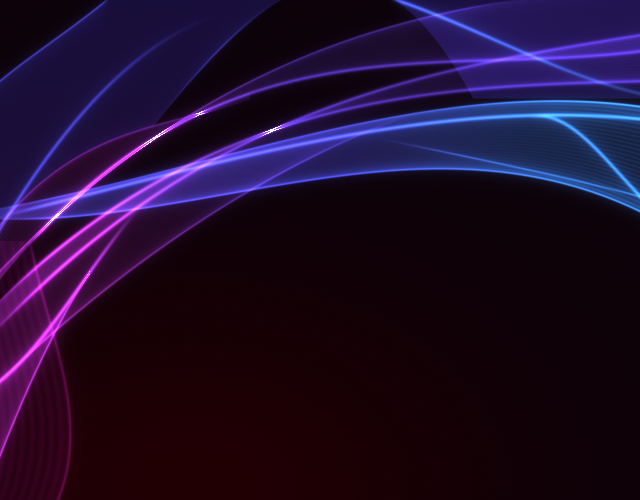
Give the GLSL for this background, as a Shadertoy shader.

```glsl
// Sweeping violet and blue light ribbons over a dark wine-red background.

// A cubic through four evenly spaced heights between start and end.
struct Curve { float start; float end; vec4 knots; };

float curveAt(Curve c, float x) {
    float s = 3.0 * (x - c.start) / (c.end - c.start);
    vec3 d1 = c.knots.yzw - c.knots.xyz;
    vec2 d2 = d1.yz - d1.xy;
    return c.knots.x + s * (d1.x + (s - 1.0) * (0.5 * d2.x
         + (s - 2.0) * (d2.y - d2.x) / 6.0));
}

// Perpendicular distance; aspect is the width of x relative to y.
float curveDistance(vec2 p, Curve c, float aspect) {
    float e = 0.002;
    float slope = (curveAt(c, p.x + e) - curveAt(c, p.x - e)) / (2.0 * e * aspect);
    return abs(p.y - curveAt(c, p.x)) / sqrt(1.0 + slope * slope);
}

// A sharp core with a soft halo, faded at the ends of the curve.
float strand(vec2 p, Curve c, float aspect, float width, float fade) {
    float d = curveDistance(p, c, aspect);
    float ends = smoothstep(c.start - 0.01, c.start + fade, p.x)
               * (1.0 - smoothstep(c.end - fade, c.end + 0.01, p.x));
    if (c.start <= 0.0) ends = 1.0 - smoothstep(c.end - fade, c.end + 0.01, p.x);
    if (c.end >= 1.0) ends = smoothstep(c.start - 0.01, c.start + fade, p.x);
    return ends * (exp(-d * d / (width * width)) + 0.28 * exp(-d / 0.011));
}

// Translucent sheet between two curves, denser at its rims, finely ribbed.
float veil(vec2 p, Curve a, Curve b, float ribs, float pixel) {
    float ya = curveAt(a, p.x), yb = curveAt(b, p.x);
    float lo = min(ya, yb), gap = max(abs(ya - yb), 0.0001);
    float t = (p.y - lo) / gap;
    float soft = 1.5 * pixel;
    float inside = smoothstep(-soft, soft, p.y - lo)
                 * (1.0 - smoothstep(-soft, soft, p.y - lo - gap));
    float ribFade = smoothstep(2.0, 5.0, gap / (ribs * pixel));
    float rib = 1.0 + 0.2 * ribFade * cos(6.28318 * ribs * t);
    return inside * rib * (0.75 + 0.6 * pow(abs(2.0 * t - 1.0), 5.0));
}

float hash(vec2 p) {
    vec3 q = fract(p.xyx * 0.1031);
    q += dot(q, q.yzx + 33.33);
    return fract((q.x + q.y) * q.z);
}

void mainImage(out vec4 fragColor, in vec2 fragCoord) {
    vec2 p = fragCoord / iResolution.xy;
    float aspect = iResolution.x / iResolution.y;
    float pixel = 1.0 / iResolution.y;
    float thin = max(0.0022, 0.85 * pixel), wide = thin * 1.7;

    // Blue sheet in the upper left
    Curve sheetTop = Curve(0.0, 0.167, vec4(0.838, 0.893, 0.945, 1.0));
    Curve sheetFold = Curve(0.0, 0.34, vec4(0.542, 0.75, 0.892, 0.97));
    Curve sheetSide = Curve(0.234, 0.443, vec4(0.738, 0.847, 0.938, 1.003));
    // Violet arcs, from the outermost to the innermost
    Curve outerArc = Curve(0.0, 0.807, vec4(0.458, 0.747, 0.917, 1.0));
    Curve faintArc = Curve(0.0, 0.39, vec4(0.55, 0.692, 0.755, 0.803));
    Curve upperArc = Curve(0.05, 1.0, vec4(0.517, 0.802, 0.875, 0.897));
    Curve mainArc = Curve(0.0, 1.0, vec4(0.40, 0.693, 0.81, 0.837));
    Curve crossArc = Curve(0.0, 1.0, vec4(0.347, 0.68, 0.847, 0.93));
    Curve steepArc = Curve(0.0, 0.22, vec4(0.238, 0.338, 0.467, 0.587));
    Curve innerArc = Curve(0.0, 0.677, vec4(0.238, 0.48, 0.662, 0.787));
    Curve lowArc = Curve(0.0, 0.14, vec4(0.087, 0.23, 0.353, 0.453));
    Curve curl = Curve(0.0, 0.517, vec4(0.091, 0.109, 0.081, 0.048));
    // Blue band and its strands on the right
    Curve bandTop = Curve(0.0, 1.0, vec4(0.583, 0.683, 0.777, 0.787));
    Curve bandCore = Curve(0.0, 1.0, vec4(0.567, 0.673, 0.753, 0.762));
    Curve bandBottom = Curve(0.0, 1.0, vec4(0.562, 0.607, 0.662, 0.577));
    Curve bandFold = Curve(0.586, 1.0, vec4(0.725, 0.688, 0.65, 0.607));
    Curve hook = Curve(0.833, 1.0, vec4(0.765, 0.748, 0.685, 0.608));
    Curve topStrand = Curve(0.612, 1.0, vec4(1.003, 0.938, 0.867, 0.813));

    // Background with a red warmth near the bottom
    vec2 warmth = (p - vec2(0.3, 0.02)) * vec2(1.5, 1.7);
    vec3 color = mix(vec3(0.045, 0.005, 0.03), vec3(0.13, 0.0, 0.012),
                     exp(-2.2 * dot(warmth, warmth)));

    vec3 violet = mix(vec3(0.72, 0.2, 0.9), vec3(0.34, 0.22, 0.82),
                      smoothstep(0.1, 0.48, p.x));
    vec3 blue = mix(vec3(0.26, 0.3, 0.9), vec3(0.2, 0.55, 0.98),
                    smoothstep(0.45, 0.95, p.x));
    float left = 1.0 - smoothstep(0.0, 0.4, p.x);
    float right = smoothstep(0.6, 1.0, p.x);

    // Sheets
    float sheetFloor = max(curveAt(faintArc, min(p.x, 0.39)), curveAt(sheetSide, p.x));
    float sheet = smoothstep(-pixel, pixel, p.y - sheetFloor)
                * smoothstep(-pixel, pixel, curveAt(sheetTop, p.x) - p.y);
    color += sheet * mix(vec3(0.07, 0.05, 0.17), vec3(0.05, 0.05, 0.2), p.y);
    color += veil(p, outerArc, upperArc, 34.0, pixel) * violet * mix(0.22, 0.14, right);
    color += veil(p, faintArc, upperArc, 12.0, pixel) * violet * 0.16 * step(p.x, 0.39);
    color += veil(p, mainArc, crossArc, 14.0, pixel) * violet * mix(0.22, 0.42, left);
    color += veil(p, crossArc, innerArc, 26.0, pixel) * violet * 0.17
           * (1.0 - smoothstep(0.45, 0.68, p.x));
    color += veil(p, steepArc, lowArc, 18.0, pixel) * violet * 0.26 * step(p.x, 0.14);
    color += veil(p, bandTop, bandBottom, 24.0, pixel) * blue * mix(0.42, 0.34, right);
    float curlSide = smoothstep(-pixel, pixel, curveAt(curl, p.y) - p.x) * step(p.y, 0.517);
    color += curlSide * vec3(0.07, 0.005, 0.07)
           * (1.0 + 0.3 * cos(420.0 * (curveAt(curl, p.y) - p.x)));

    // Violet strands
    float violetLight = 0.35 * strand(p, outerArc, aspect, thin, 0.1)
        + 0.25 * strand(p, faintArc, aspect, thin, 0.15)
        + mix(0.55, 0.9, left) * strand(p, upperArc, aspect, wide, 0.03)
        + mix(0.5, 1.0, left) * strand(p, mainArc, aspect, wide, 0.1)
        + mix(0.45, 1.0, left) * strand(p, crossArc, aspect, wide, 0.1)
        + 0.8 * strand(p, steepArc, aspect, wide, 0.09)
        + 0.4 * strand(p, innerArc, aspect, thin, 0.25)
        + 0.5 * strand(p, lowArc, aspect, thin, 0.05);
    color += violetLight * violet;
    color += 0.25 * strand(p.yx, curl, 1.0 / aspect, thin, 0.04) * vec3(0.65, 0.1, 0.6);

    // Blue strands
    float blueLight = 0.5 * strand(p, sheetTop, aspect, thin, 0.01)
        + 0.6 * strand(p, sheetFold, aspect, wide, 0.28)
        + 0.4 * strand(p, sheetSide, aspect, thin, 0.12)
        + mix(0.4, 0.8, right) * strand(p, bandTop, aspect, thin, 0.1)
        + 0.85 * strand(p, bandCore, aspect, wide, 0.1)
        + 0.6 * strand(p, bandBottom, aspect, thin, 0.1)
        + 0.4 * strand(p, bandFold, aspect, thin, 0.15)
        + 0.75 * strand(p, hook, aspect, wide, 0.04)
        + mix(0.8, 0.25, right) * strand(p, topStrand, aspect, wide, 0.02);
    color += blueLight * blue;

    // Fine grain against banding
    color += (hash(fragCoord) - 0.5) / 255.0;
    fragColor = vec4(clamp(color, 0.0, 1.0), 1.0);
}
```
